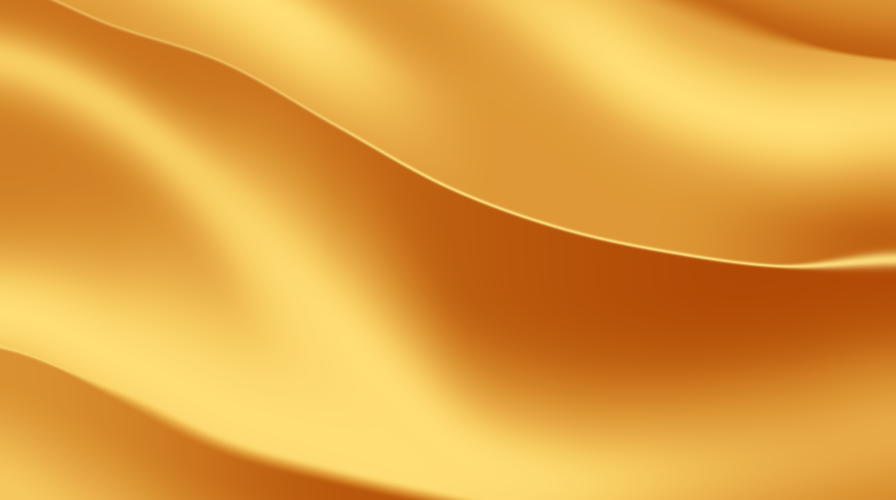
A Shadertoy shader for this background:

```glsl
// Gold tones, dark to light
const vec3 GOLD[7] = vec3[7](
    vec3(0.69, 0.28, 0.02), vec3(0.74, 0.37, 0.06), vec3(0.81, 0.48, 0.13),
    vec3(0.86, 0.58, 0.20), vec3(0.91, 0.67, 0.28), vec3(0.96, 0.78, 0.36),
    vec3(1.00, 0.87, 0.46));
const vec3 RIM_COLOR = vec3(1.0, 0.90, 0.52);

// Heights of the folds at nine even steps across the canvas
const float MAIN_EDGE[9] = float[9](1.037, 0.949, 0.874, 0.749, 0.626, 0.544, 0.495, 0.467, 0.474);
const float LOWER_EDGE[9] = float[9](0.305, 0.214, 0.109, 0.047, -0.002, -0.05, -0.10, -0.15, -0.20);
const float CREST[9] = float[9](0.884, 0.784, 0.600, 0.337, 0.105, 0.042, 0.058, 0.105, 0.158);
const float UPPER_SHEEN[9] = float[9](2.10, 1.85, 1.60, 1.35, 1.13, 0.958, 0.814, 0.749, 0.756);
const float CORNER_EDGE[9] = float[9](1.80, 1.65, 1.50, 1.36, 1.22, 1.10, 1.005, 0.920, 0.879);

const float RIM_WIDTH = 0.0035;
const float SLOPE_STEP = 0.01;

// Catmull-Rom curve through the heights
float spline(float k[9], float x) {
    float s = x * 8.0;
    int i = int(clamp(floor(s), 0.0, 7.0));
    float f = s - float(i);
    float a = k[max(i - 1, 0)], b = k[i], c = k[i + 1], d = k[min(i + 2, 8)];
    return b + 0.5 * f * (c - a + f * (2.0 * a - 5.0 * b + 4.0 * c - d
             + f * (3.0 * (b - c) + d - a)));
}

// Signed distance to a fold, positive above it, in canvas heights
float foldDistance(float k[9], vec2 p) {
    float rise = spline(k, p.x + SLOPE_STEP) - spline(k, p.x - SLOPE_STEP);
    float slope = rise / (2.0 * SLOPE_STEP) * iResolution.y / iResolution.x;
    return (p.y - spline(k, p.x)) * inversesqrt(1.0 + slope * slope);
}

float bell(float d, float width) {
    return exp(-d * d / (width * width));
}

// Glow with its own falloff on each side
float sheen(float d, float above, float below) {
    return bell(d, d > 0.0 ? above : below);
}

vec3 goldRamp(float tone) {
    vec3 color = GOLD[0];
    for (int i = 1; i < 7; i++)
        color = mix(color, GOLD[i], clamp(tone * 6.0 - float(i - 1), 0.0, 1.0));
    return color;
}

// Satin above the main edge
float upperTone(vec2 p) {
    float base = 0.53 - 0.08 * bell(p.x - 0.5, 0.12) * smoothstep(0.8, 1.0, p.y);
    base -= 0.35 * smoothstep(0.72, 1.0, p.x) * smoothstep(0.70, 0.52, p.y);
    float aspect = iResolution.x / iResolution.y;
    float streak = dot(vec2((p.x - 0.3125) * aspect, p.y - 0.977), normalize(vec2(0.62, 1.0)));
    float left = sheen(streak, 0.07, 0.12) * (1.0 - smoothstep(0.32, 0.56, p.x));
    float right = sheen(foldDistance(UPPER_SHEEN, p), 0.12, 0.10);
    right *= mix(0.75, 1.0, smoothstep(0.55, 0.7, p.x)) - 0.1 * smoothstep(0.9, 1.0, p.x);
    float tone = mix(base, 1.0, 1.0 - (1.0 - left) * (1.0 - right));

    // Shaded fold in the corner
    float corner = foldDistance(CORNER_EDGE, p);
    float shaded = 0.18 + 0.3 * smoothstep(0.0, 0.13, corner);
    float softness = mix(0.035, 0.006, smoothstep(0.78, 0.95, p.x));
    return mix(tone, shaded, smoothstep(-softness, softness, corner));
}

// Broad fold between the main and lower edges
float middleTone(vec2 p, float lower) {
    float d = foldDistance(CREST, p);
    float spread = smoothstep(0.15, 0.4, p.x);
    float crest = sheen(d, mix(0.06, 0.15, spread), mix(0.07, 0.14, spread));
    crest *= 0.82 + 0.18 * smoothstep(0.2, 0.4, p.x) - 0.48 * smoothstep(0.5, 0.95, p.x);
    float pool = bell(lower - 0.07, mix(0.13, 0.30, smoothstep(0.0, 0.35, p.x)));
    pool *= (1.0 - smoothstep(-0.06, 0.07, d)) * (1.0 - smoothstep(0.45, 0.75, p.x));
    float shade = 0.29 - 0.28 * smoothstep(0.2, 0.85, p.x);
    shade += 0.14 * smoothstep(0.42, 0.15, p.y);
    float base = mix(0.36, shade, smoothstep(-0.08, 0.08, d));
    return mix(base, 1.0, 1.0 - (1.0 - crest) * (1.0 - pool));
}

float lowerTone(vec2 p, float lower) {
    float near = mix(0.48, 0.10, smoothstep(0.0, 0.45, p.x));
    return near + 0.36 * smoothstep(0.05, 0.28, -lower);
}

void mainImage(out vec4 fragColor, in vec2 fragCoord) {
    vec2 p = fragCoord / iResolution.xy;
    float pixel = 1.0 / iResolution.y;
    float edge = foldDistance(MAIN_EDGE, p);
    float lower = foldDistance(LOWER_EDGE, p);

    // Layers
    float softness = pixel + 0.018 * smoothstep(0.04, 0.2, p.x);
    float tone = mix(lowerTone(p, lower), middleTone(p, lower),
                     smoothstep(-softness, softness, lower));
    tone = mix(tone, upperTone(p), smoothstep(-pixel, pixel, edge));
    vec3 color = goldRamp(tone);

    // Bright rims, widening at the right end
    float flare = smoothstep(0.86, 1.0, p.x);
    float rim = bell(edge - 0.007 * flare, max(RIM_WIDTH + 0.012 * flare, pixel));
    rim *= mix(0.4, 0.9, smoothstep(0.25, 0.5, p.x));
    float lowerRim = 0.5 * bell(lower, max(RIM_WIDTH, pixel)) * (1.0 - smoothstep(0.0, 0.1, p.x));
    color = mix(color, RIM_COLOR, max(rim, lowerRim));
    fragColor = vec4(color, 1.0);
}
```
